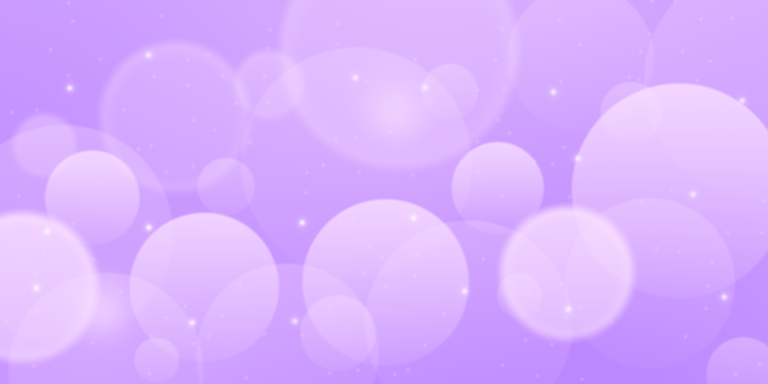
Reproduce this background procedurally as a Shadertoy shader.

```glsl
// Scattered discs: centre line and spread for height and radius, opacity at crown and foot
struct Layer {
    int count;
    vec3 phase;      // offsets for x, y and radius
    vec2 height;     // middle, spread
    vec2 radius;     // middle, spread
    vec2 opacity;    // foot, crown
};

const Layer FAINT  = Layer(10, vec3(0.52, 1.57, 1.57),   vec2(0.45, 0.42), vec2(0.250, 0.060), vec2(0.04, 0.27));
const Layer SMALL  = Layer(9,  vec3(0.35, 1.57, 0.40),   vec2(0.40, 0.38), vec2(0.078, 0.020), vec2(0.10, 0.36));
const Layer BRIGHT = Layer(7,  vec3(0.03, -1.73, -3.07), vec2(0.38, 0.13), vec2(0.200, 0.080), vec2(0.10, 0.80));
const Layer GLOW   = Layer(2,  vec3(0.515, 1.57, 1.57),  vec2(0.45, 0.26), vec2(0.070, 0.015), vec2(0.55, 0.55));

const vec3 DEEP = vec3(0.740, 0.530, 1.0);
const vec3 PALE = vec3(0.985, 0.880, 1.0);
const float GOLDEN = 0.618034;
const float SHARP_EDGE = 0.005;
const float SOFT_EDGE = 0.018;
const float RIM_GAIN = 0.12;
const float SPARKLE_CELL = 0.333;
const float SPARKLE_SIZE = 0.0075;
const float DUST_CELL = 0.075;
const float DUST_SIZE = 0.0045;
const float DUST_SHARE = 0.4;

vec2 hash2(vec2 cell) {
    vec2 k = vec2(dot(cell, vec2(127.1, 311.7)), dot(cell, vec2(269.5, 183.3)));
    return fract(sin(k) * 43758.55);
}

// Centre (xy) and radius (z) of one member of a layer
vec3 scatter(Layer layer, float i, float aspect) {
    float x = aspect * fract(layer.phase.x + i * GOLDEN);
    float y = layer.height.x + layer.height.y * sin(3.3 * i + layer.phase.y);
    float r = layer.radius.x + layer.radius.y * sin(1.5 * i + layer.phase.z);
    return vec3(x, y, r);
}

// Lays translucent discs, fading from crown to foot, over a lightness
float addDiscs(float light, Layer layer, vec2 p, float aspect, float pixel) {
    for (int n = 0; n < layer.count; n++) {
        float i = float(n);
        vec3 disc = scatter(layer, i, aspect);
        vec2 q = (p - disc.xy) / disc.z;
        float dist = length(q);
        float softness = smoothstep(0.6, 1.0, cos(i * 1.0472));
        float edge = max(mix(SHARP_EDGE, SOFT_EDGE, softness), pixel);
        float cover = 1.0 - smoothstep(-edge, edge, (dist - 1.0) * disc.z);
        float foot = mix(layer.opacity.x, 0.6 * layer.opacity.y, softness);
        float opacity = mix(foot, layer.opacity.y, clamp(0.5 + 0.5 * q.y, 0.0, 1.0));
        opacity += RIM_GAIN * softness * smoothstep(0.75, 1.0, dist);
        light = mix(light, 1.0, cover * min(opacity, 1.0));
    }
    return light;
}

float addGlows(float light, Layer layer, vec2 p, float aspect) {
    for (int n = 0; n < layer.count; n++) {
        vec3 glow = scatter(layer, float(n), aspect);
        vec2 q = (p - glow.xy) / glow.z;
        light = mix(light, 1.0, layer.opacity.y * exp(-dot(q, q)));
    }
    return light;
}

// Distance to the single jittered point of a cell; y holds a random value
vec2 cellPoint(vec2 p, float size, float seed) {
    vec2 cell = floor(p / size);
    vec2 point = (cell + 0.15 + 0.7 * hash2(cell + seed)) * size;
    return vec2(length(p - point), hash2(cell + seed + 17.0).x);
}

float sparkles(vec2 p) {
    vec2 point = cellPoint(p, SPARKLE_CELL, 3.0);
    float d = point.x / SPARKLE_SIZE;
    return (0.75 * exp(-d * d) + 0.2 * exp(-0.25 * d * d)) * mix(0.75, 1.0, point.y);
}

float dust(vec2 p) {
    vec2 point = cellPoint(p, DUST_CELL, 41.0);
    float d = point.x / DUST_SIZE;
    return 0.28 * exp(-d * d) * step(point.y, DUST_SHARE);
}

// Broad, slow variation of the backdrop
float backdrop(vec2 p) {
    float waves = 0.06 * sin(3.0 * p.x - 2.5 * p.y + 0.6)
                + 0.05 * sin(1.7 * p.x + 4.0 * p.y + 2.0);
    return 0.20 + 0.20 * (p.y - 0.5) + waves;
}

void mainImage(out vec4 fragColor, in vec2 fragCoord) {
    vec2 p = fragCoord / iResolution.y;
    float aspect = iResolution.x / iResolution.y;
    float pixel = 1.0 / iResolution.y;

    float light = backdrop(p);
    light = addDiscs(light, FAINT, p, aspect, pixel);
    light = addDiscs(light, BRIGHT, p, aspect, pixel);
    light = addDiscs(light, SMALL, p, aspect, pixel);
    light = addGlows(light, GLOW, p, aspect);
    light = mix(light, 1.0, dust(p));

    vec3 color = mix(DEEP, PALE, clamp(light, 0.0, 1.0));
    color = mix(color, vec3(1.0, 0.97, 1.0), sparkles(p));
    fragColor = vec4(color, 1.0);
}
```
